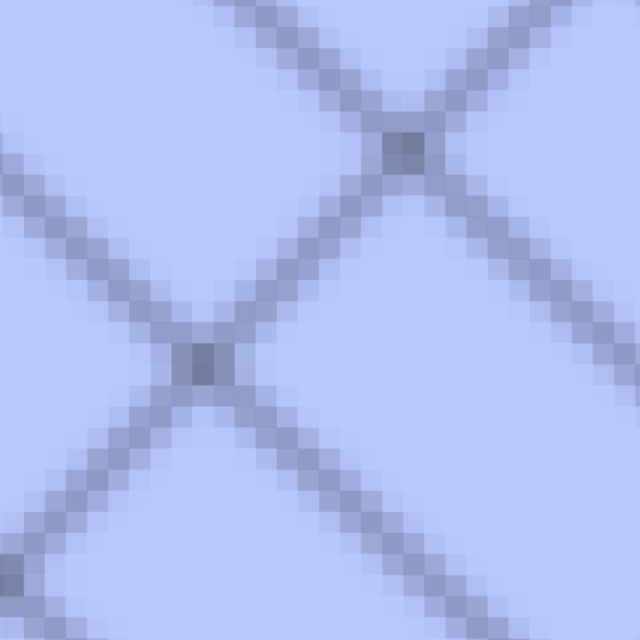
Give the GLSL for this pattern, as a three.js fragment shader.

```glsl
// Tilted grid of soft slate lines on pale blue, drawn in coarse square blocks.
varying vec2 vUv;

const vec3 GROUND = vec3(0.718, 0.784, 1.0);
const float LINE_SHADE = 0.77;                  // brightness kept under one line
const float LINE_SPREAD = 0.035;                // soft half width of a line
const vec2 GRID_PERIOD = vec2(0.4624, 0.853);   // spacing along and across the tilt
const vec2 GRID_ORIGIN = vec2(0.3177, 0.4297);  // one crossing of the lines
const float GRID_ANGLE = 0.8133;                // tilt in radians
const float BLOCK_SIZE = 0.03293;
const vec2 BLOCK_OFFSET = vec2(0.0044, 0.0026);
const float BLOCK_BLEND = 0.08;                 // blended part of a block edge

// Moves a point to its block centre, with a narrow ramp between blocks.
vec2 snapToBlock(vec2 p) {
  vec2 q = (p - BLOCK_OFFSET) / BLOCK_SIZE;
  vec2 edge = floor(q + 0.5);
  vec2 snapped = edge + clamp((q - edge) / BLOCK_BLEND, -0.5, 0.5);
  return snapped * BLOCK_SIZE + BLOCK_OFFSET;
}

// Turns canvas coordinates into the axes of the tilted grid.
vec2 toGrid(vec2 p) {
  vec2 along = vec2(cos(GRID_ANGLE), sin(GRID_ANGLE));
  vec2 across = vec2(along.y, -along.x);
  vec2 d = p - GRID_ORIGIN;
  return vec2(dot(d, along), dot(d, across));
}

// Distance to the nearest line of each of the two directions.
vec2 lineDistance(vec2 g) {
  return abs(fract(g / GRID_PERIOD + 0.5) - 0.5) * GRID_PERIOD;
}

void main() {
  vec2 d = lineDistance(toGrid(snapToBlock(vUv))) / LINE_SPREAD;
  vec2 coverage = exp(-d * d);

  // Overlapping lines multiply, so crossings are darker.
  vec2 shade = mix(vec2(1.0), vec2(LINE_SHADE), coverage);
  gl_FragColor = vec4(GROUND * shade.x * shade.y, 1.0);
}
```
